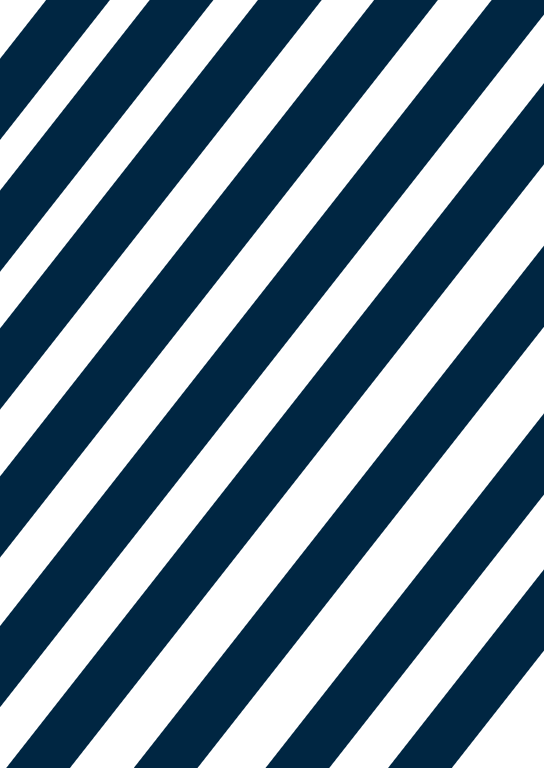
Reproduce this pattern procedurally as a WebGL 1 fragment shader.

```glsl
precision highp float;

// Nine navy diagonal bands of equal width on white, rising to the right.
// Each band is a distance test along one slanted axis; the gaps between
// them drift unevenly, following a short sine series over the band index.

uniform vec2 u_resolution;

const float PI = 3.14159265;
const float SLANT = 0.7853; // horizontal run per unit of descent

// Where the middle of a band crosses the top edge, in canvas widths.
float bandCenter(float index) {
  float phase = PI * index / 8.0;
  float drift = -0.0524 * sin(phase)
              - 0.0059 * sin(2.0 * phase)
              - 0.0052 * sin(4.0 * phase)
              + 0.0028 * sin(5.0 * phase);
  return 0.1434 + 0.21714 * index + drift;
}

void main() {
  // Units of canvas width, measured down from the top left corner.
  vec2 p = vec2(gl_FragCoord.x, u_resolution.y - gl_FragCoord.y) / u_resolution.x;
  float across = p.x + SLANT * p.y;

  // Signed distance to the nearest band, negative inside.
  float dist = 1.0;
  for (int i = 0; i < 9; i++) {
    dist = min(dist, abs(across - bandCenter(float(i))) - 0.0586);
  }
  dist /= length(vec2(1.0, SLANT));

  // One pixel of edge smoothing.
  float ink = clamp(0.5 - dist * u_resolution.x, 0.0, 1.0);
  gl_FragColor = vec4(mix(vec3(1.0), vec3(0.0, 0.15, 0.26), ink), 1.0);
}
```
